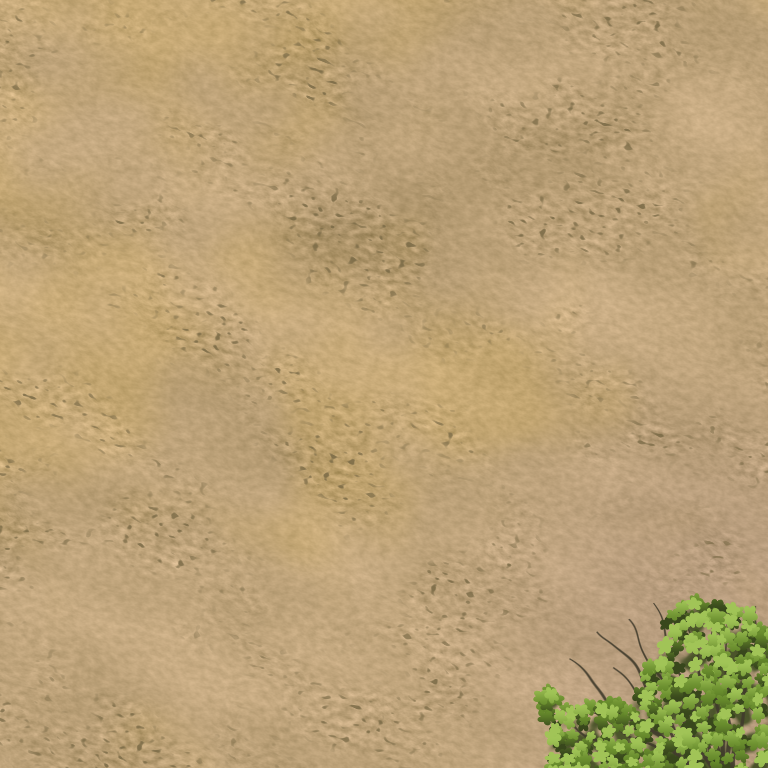
Reproduce this texture procedurally as a Shadertoy shader.

```glsl
// Dry sandy ground with rough pitted patches and a leafy green bush in the lower right corner.
const vec3 SAND_LIGHT = vec3(0.78, 0.67, 0.51);
const vec3 SAND_DARK = vec3(0.70, 0.60, 0.44);
const vec3 SAND_GOLD = vec3(0.80, 0.68, 0.46);
const vec3 SAND_ROSE = vec3(0.75, 0.64, 0.52);
const vec3 PIT = vec3(0.47, 0.41, 0.27);
const vec3 LEAF_LIT = vec3(0.63, 0.77, 0.34);
const vec3 LEAF_MID = vec3(0.40, 0.54, 0.17);
const vec3 LEAF_SHADE = vec3(0.22, 0.28, 0.11);
const vec3 TWIG = vec3(0.25, 0.23, 0.17);
const vec2 BUSH_ROOT = vec2(0.95, -0.04);
const float GRAIN_TILT = 0.30;
const float GRAIN_CONTRAST = 1.25;
const float BROAD_CONTRAST = 0.85;
const float LEAF_CELL = 0.020;
const int LEAF_LAYERS = 5;
const int TWIGS = 11;

vec2 hash2(vec2 p) {
    vec3 q = fract(p.xyx * vec3(0.1031, 0.1030, 0.0973));
    q += dot(q, q.yzx + 33.33);
    return fract((q.xx + q.yz) * q.zy);
}

vec2 gradientAt(vec2 cell) {
    float a = 6.2832 * hash2(cell).x;
    return vec2(cos(a), sin(a));
}

float gradientNoise(vec2 p) {
    vec2 i = floor(p), f = fract(p);
    vec2 u = f * f * f * (f * (f * 6.0 - 15.0) + 10.0);
    vec2 e = vec2(1.0, 0.0);
    float low = mix(dot(gradientAt(i), f), dot(gradientAt(i + e), f - e), u.x);
    float high = mix(dot(gradientAt(i + e.yx), f - e.yx), dot(gradientAt(i + 1.0), f - 1.0), u.x);
    return mix(low, high, u.y);
}

float fbm(vec2 p) {
    float sum = 0.0, amp = 1.0;
    for (int i = 0; i < 3; i++) {
        sum += amp * gradientNoise(p);
        p = mat2(0.8, 0.6, -0.6, 0.8) * p * 2.03 + 17.3;
        amp *= 0.55;
    }
    return sum;
}

mat2 rotation(float a) {
    return mat2(cos(a), -sin(a), sin(a), cos(a));
}

// Returns the distance to a segment and the position along it
vec2 segment(vec2 p, vec2 a, vec2 b) {
    vec2 d = b - a;
    float t = clamp(dot(p - a, d) / dot(d, d), 0.0, 1.0);
    return vec2(length(p - a - d * t), t);
}

vec3 ground(vec2 p) {
    vec2 q = rotation(-GRAIN_TILT) * p;
    q += 0.006 * vec2(gradientNoise(p * 14.0), gradientNoise(p * 14.0 + 40.0));
    float broad = fbm(q * vec2(3.5, 7.0) + 5.0);
    float smudge = segment(p, vec2(0.42, 0.68), vec2(0.82, 0.87)).x;
    smudge = exp(-smudge * smudge / 0.004);
    float rough = smoothstep(-0.15, 0.5, fbm(q * vec2(5.0, 8.0) + 31.0) + 0.25 * smudge);

    // Fine grain and small clods lit from the upper left
    vec2 clodScale = vec2(70.0, 115.0);
    float grain = fbm(q * vec2(75.0, 125.0) + 9.0);
    float clod = gradientNoise(q * clodScale);
    float relief = clod - gradientNoise((q + vec2(-0.002, 0.003)) * clodScale);
    float tone = 0.66 + BROAD_CONTRAST * broad - 0.65 * smudge;
    tone += grain * GRAIN_CONTRAST * mix(0.65, 1.15, rough) + relief * 1.1 * rough;
    vec3 col = mix(SAND_DARK, SAND_LIGHT, tone);

    // Golden and rosy tints over wide areas
    float gold = smoothstep(-0.1, 0.6, fbm(p * 3.0 + 60.0) + 0.4 * (p.y - p.x));
    float rose = 1.0 - smoothstep(0.05, 0.45, length(p - vec2(0.95, 0.15)));
    col += (SAND_GOLD - SAND_LIGHT) * gold * 0.8 + (SAND_ROSE - SAND_LIGHT) * rose;

    // Dark pits gathered in the rough patches
    float pit = smoothstep(0.24, 0.50, gradientNoise(q * vec2(80.0, 140.0) + 77.0) + 0.12 * grain);
    return mix(col, PIT, pit * rough * 0.85);
}

// Signed outline of the bush, ragged by noise
float bushOutline(vec2 p) {
    float d = length(p - vec2(0.95, 0.06)) - 0.135;
    d = min(d, length(p - vec2(0.78, 0.02)) - 0.070);
    d = min(d, length(p - vec2(0.91, 0.18)) - 0.045);
    d = min(d, length(p - vec2(0.72, 0.08)) - 0.025);
    return d + 0.030 * gradientNoise(p * 22.0);
}

vec3 drawTwigs(vec3 col, vec2 p, float aa) {
    for (int i = 0; i < TWIGS; i++) {
        vec2 h = hash2(vec2(float(i), 7.0));
        float a = mix(1.40, 2.78, (float(i) + 0.6 * h.x) / float(TWIGS));
        vec2 tip = BUSH_ROOT + mix(0.22, 0.28, h.y) * vec2(cos(a), sin(a));
        vec2 s = segment(p + 0.010 * gradientNoise(p * 18.0 + h * 50.0), BUSH_ROOT, tip);
        float width = mix(0.0035, 0.0008, s.y);
        col = mix(col, TWIG, 0.9 * (1.0 - smoothstep(-aa, aa, s.x - width)));
    }
    return col;
}

// One layer of lobed leaves scattered on a jittered grid
vec3 drawLeaves(vec3 col, vec2 p, float layer, float aa) {
    vec2 g = p / LEAF_CELL + layer * vec2(13.37, 7.71);
    for (int k = 0; k < 9; k++) {
        vec2 cell = floor(g) + vec2(k % 3 - 1, k / 3 - 1);
        vec2 h = hash2(cell + layer * 31.0), v = hash2(cell + 91.0 + layer * 17.0);
        vec2 d = (g - cell - 0.15 - 0.7 * h) * LEAF_CELL;
        if (bushOutline(p - d) > 0.0 || v.x > 0.55) continue;
        vec2 r = rotation(6.2832 * v.y) * d * vec2(1.0, 1.3);
        float lobes = 0.62 + 0.38 * abs(cos(2.5 * atan(r.y, r.x)));
        float edge = length(r) - mix(0.008, 0.014, h.y) * lobes;
        float light = layer / float(LEAF_LAYERS - 1) + 0.7 * (h.x - 0.5) + 18.0 * d.y;
        vec3 leaf = mix(LEAF_SHADE, LEAF_MID, smoothstep(0.0, 0.5, light));
        leaf = mix(leaf, LEAF_LIT, smoothstep(0.4, 1.0, light));
        col = mix(col, leaf, 1.0 - smoothstep(-aa, aa, edge));
    }
    return col;
}

void mainImage(out vec4 fragColor, in vec2 fragCoord) {
    vec2 p = fragCoord / iResolution.xy;
    float aa = 0.8 / iResolution.y;
    vec3 col = ground(p);
    float outline = bushOutline(p);
    if (outline < 0.08) {
        float gaps = smoothstep(-0.25, 0.15, gradientNoise(p * 45.0));
        col = mix(col, LEAF_SHADE, 0.85 * gaps * (1.0 - smoothstep(-0.03, 0.0, outline)));
        col = drawTwigs(col, p, aa);
        for (int i = 0; i < LEAF_LAYERS; i++) col = drawLeaves(col, p, float(i), aa);
    }
    fragColor = vec4(clamp(col, 0.0, 1.0), 1.0);
}
```
